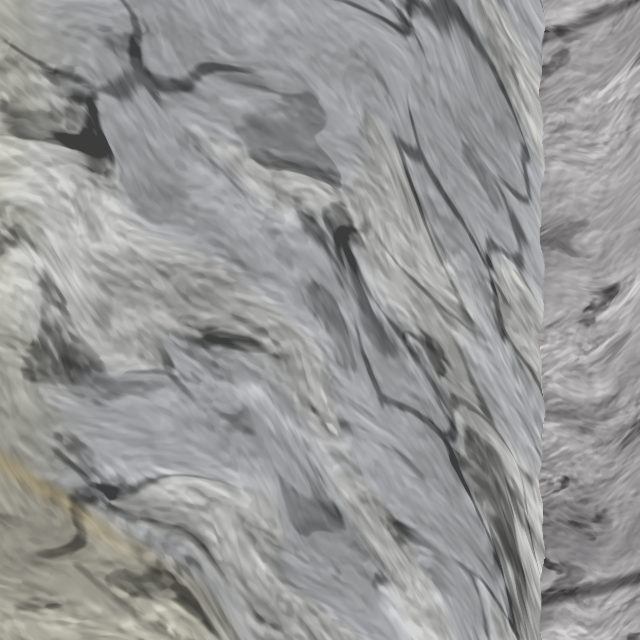
Reproduce this texture procedurally as a Shadertoy shader.

```glsl
#define CREASE 0.847
#define BASE_TONE 0.632
#define GRAIN 0.14
#define RELIEF 0.17
#define PIT_DEPTH 0.19
#define CRACK_DEPTH 0.23
#define COOL_TINT vec3(0.988, 0.998, 1.012)
#define OLIVE_TINT vec3(1.01, 1.0, 0.925)
#define OCHRE_TINT vec3(1.1, 1.02, 0.80)

vec3 hash3(vec2 p) {
    vec3 q = fract(p.xyx * vec3(0.1031, 0.1030, 0.0973));
    q += dot(q, q.yxz + 33.33);
    return fract((q.xxy + q.yzz) * q.zyx);
}

// Cellular noise: blended cell tone, nearest and second nearest distance
vec3 cells(vec2 p) {
    vec2 id = floor(p), f = p - id;
    float sum = 0.0, weight = 0.0, near = 8.0, second = 8.0;
    for (int j = -1; j <= 1; j++)
    for (int i = -1; i <= 1; i++) {
        vec2 cell = vec2(i, j);
        vec3 rnd = hash3(id + cell);
        vec2 r = cell + rnd.xy - f;
        float d2 = dot(r, r), w = exp(-6.0 * d2);
        sum += w * rnd.z;
        weight += w;
        second = min(second, max(near, d2));
        near = min(near, d2);
    }
    return vec3(sum / weight, sqrt(near), sqrt(second));
}

// Layered cellular height, centred on zero
float height(vec2 p) {
    float h = 0.0, amp = 1.0;
    for (int i = 0; i < 4; i++) {
        h += amp * (cells(p).x - 0.5);
        p = p * 2.1 + vec2(17.3, 9.1);
        amp *= 0.74;
    }
    return h;
}

// Streaks of the left face steepen toward the crease
float strata(vec2 uv) {
    return uv.y + 0.65 * uv.x + 0.7 * pow(max(uv.x, 0.0), 4.0);
}

vec2 leftFace(vec2 uv) {
    return vec2(6.0 * (uv.x - 0.4 * uv.y), 10.0 * strata(uv)) + 30.0;
}

vec2 rightFace(vec2 uv) {
    float x = uv.x - CREASE;
    float slope = mix(0.15, 0.5, uv.y);
    return vec2(11.0 * x, 17.0 * (uv.y - slope * x)) + 70.0;
}

vec2 warp(vec2 p) {
    p += 0.22 * sin(p.yx * vec2(1.9, 2.3) + vec2(0.4, 1.7));
    return p + 0.09 * sin(p.yx * vec2(5.3, 4.7) + vec2(2.1, 0.6));
}

void mainImage(out vec4 fragColor, in vec2 fragCoord) {
    vec2 uv = fragCoord / iResolution.xy;
    float edge = uv.x - CREASE + 0.003 * sin(uv.y * 31.0) + 0.002 * sin(uv.y * 83.0);
    float right = smoothstep(-0.002, 0.002, edge);
    vec2 p = warp(edge > 0.0 ? rightFace(uv) : leftFace(uv));

    // Stones, grain and shaded relief
    vec3 stone = cells(p * 0.65 + 3.0);
    float h = height(p);
    float shade = h - height(p + vec2(-0.03, 0.09));
    float rough = mix(0.65, 1.15, smoothstep(0.3, 0.6, stone.x));
    float tone = BASE_TONE + GRAIN * rough * h + RELIEF * rough * shade;
    tone += 0.07 * (stone.x - 0.5);

    // Dark elongated pits
    float pitField = cells(p * vec2(2.0, 1.7) + 7.0).x + 0.22 * h;
    tone -= PIT_DEPTH * smoothstep(0.27, 0.08, pitField) * rough;

    // Broken cracks between the stones
    float gate = smoothstep(0.48, 0.68, cells(p * 0.9 + 21.0).x);
    float gap = stone.z - stone.y + 0.06 * h;
    tone -= CRACK_DEPTH * gate * smoothstep(0.1, 0.01, gap) * (1.0 - right);

    // Long fissure across the lower left
    float s = strata(uv);
    float bed = s - 0.19 - 0.012 * sin(uv.x * 23.0) + 0.012 * h;
    float fissure = smoothstep(0.012, 0.002, abs(bed)) * smoothstep(0.4, 0.25, uv.x);
    tone -= CRACK_DEPTH * 0.8 * fissure * smoothstep(-0.45, 0.2, h + 0.2);

    // Ledges with dark undersides on the right face
    for (int i = 0; i < 2; i++) {
        float k = float(i);
        float y = uv.y - 0.06 - 0.88 * k - (0.25 + 0.18 * k) * (uv.x - CREASE) + 0.006 * h;
        tone -= right * CRACK_DEPTH * smoothstep(0.016, 0.004, abs(y));
        tone += right * 0.07 * smoothstep(0.014, 0.004, abs(y - 0.026));
    }
    tone -= right * 0.06 * exp(-pow((uv.y - 0.17) / 0.1, 2.0));

    // Pale rim and shadow along the crease
    tone += 0.05 * (1.0 - right) * exp(edge * 90.0);
    tone -= 0.06 * right * exp(-edge * 45.0);
    tone = clamp(tone, 0.24, 0.83);

    // Mineral tints
    float olive = smoothstep(0.32, 0.24, s + 0.03 * h) * smoothstep(0.45, 0.3, uv.x);
    olive = max(olive, 0.7 * smoothstep(0.16, 0.0, uv.x + 0.06 * h));
    olive = max(olive, 0.35 * smoothstep(0.5, 0.75, stone.x));
    float vein = exp(-pow((s - 0.275 + 0.012 * h) / 0.018, 2.0)) * smoothstep(0.35, 0.05, uv.x);
    vec3 tint = mix(COOL_TINT, vec3(1.005, 0.99, 1.0), right);
    tint = mix(tint, OLIVE_TINT, olive * (1.0 - right));
    tint = mix(tint, OCHRE_TINT, 0.8 * vein);
    fragColor = vec4(tone * tint, 1.0);
}
```
